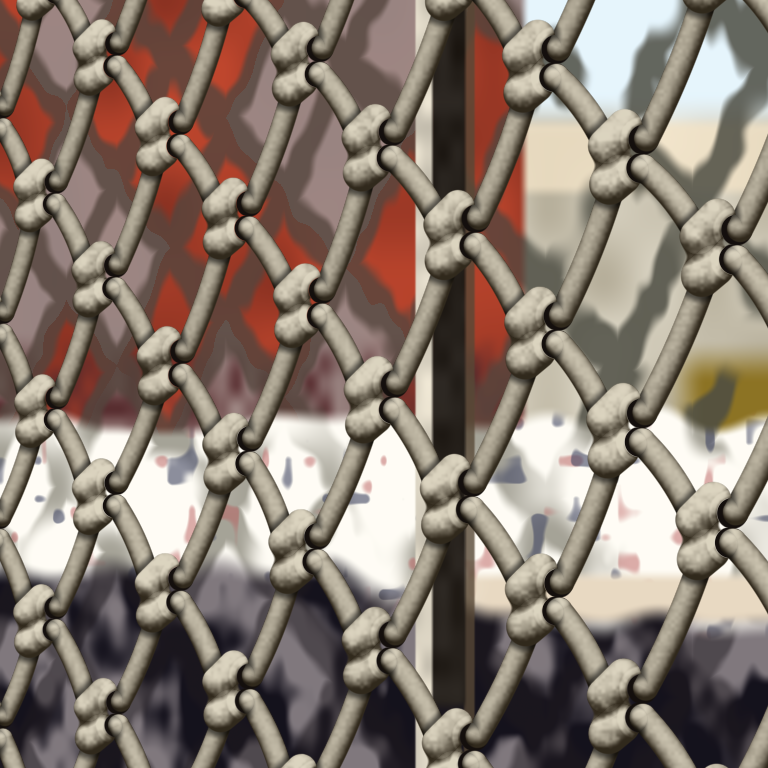
A Shadertoy shader for this pattern:

```glsl
// Rolling lattice grille of bent steel rods held by knuckle clamps, seen at an angle.
// Nodes sit on a skewed grid whose columns widen to the right; rods and clamps are
// shaded tubes over a soft shop-window scene built from noise and gradients.

const vec3 LIGHT = vec3(-0.15, 0.62, 0.77);

float hash(vec2 p) {
    p = fract(p * vec2(0.1031, 0.1137));
    p += dot(p, p.yx + 33.33);
    return fract((p.x + p.y) * p.x * 97.3);
}
float noise(vec2 p) {
    vec2 i = floor(p), f = fract(p);
    f *= f * (3.0 - 2.0 * f);
    return mix(mix(hash(i), hash(i + vec2(1, 0)), f.x),
               mix(hash(i + vec2(0, 1)), hash(i + vec2(1, 1)), f.x), f.y);
}
float band(float lo, float hi, float soft, float x) {
    return smoothstep(lo - soft, lo + soft, x) * (1.0 - smoothstep(hi - soft, hi + soft, x));
}

// Lattice geometry: vertical pitch, row offset, and node position
float pitch(float col) { return 0.276 + 0.0102 * col; }
float topRow(float col) { return 1.018 - col * (0.093 + 0.003 * col); }
float columnAt(float x) {
    return (sqrt(max(0.0055 + 0.01016 * (x - 0.0495), 0.0)) - 0.0742) / 0.00508;
}
vec2 node(vec2 id) {
    vec2 jitter = vec2(hash(id + 31.0), hash(id + 57.0)) - 0.5;
    return vec2(0.0495 + id.x * (0.0742 + 0.00254 * id.x), topRow(id.x) - id.y * pitch(id.x))
         + 0.007 * jitter;
}

// Bent capsule: x = signed distance, y = light on its round surface
vec2 tube(vec2 p, vec2 a, vec2 b, float bend, float r) {
    vec2 ab = b - a, side = normalize(vec2(-ab.y, ab.x));
    float h = clamp(dot(p - a, ab) / dot(ab, ab), 0.0, 1.0);
    vec2 q = p - a - ab * h - side * bend * 4.0 * h * (1.0 - h), n = q / r;
    return vec2(length(q) - r, dot(vec3(n, sqrt(max(1.0 - dot(n, n), 0.0))), LIGHT));
}
vec2 nearer(vec2 a, vec2 b) { return a.x < b.x ? a : b; }
vec2 blend(vec2 a, vec2 b, float k) {
    float h = clamp(0.5 + 0.5 * (b.x - a.x) / k, 0.0, 1.0);
    return mix(b, a, h) - vec2(k * h * (1.0 - h), 0.0);
}

vec3 scene(vec2 p, vec2 cell) {
    float blot = noise(p * vec2(14, 11)), fine = noise(p * vec2(52, 30) + 7.0);
    float patches = smoothstep(0.4, 0.65, 0.7 * noise(p * vec2(15, 13) + 3.0) + 0.3 * fine);
    // Reflected grille: panes between blurred bars
    vec2 g = vec2(cell.y + 0.4, cell.x + cell.y + 0.75) * 1.2 + 0.12 * (fine - 0.5);
    vec2 bars = 1.0 - smoothstep(0.09, 0.19, 0.5 - abs(fract(g) - 0.5));
    float ghost = max(bars.x, bars.y), pane = hash(floor(g) + 5.0);

    // Red display on the left, pale sky and wall on the right
    vec3 red = mix(vec3(0.53, 0.19, 0.13), vec3(0.76, 0.28, 0.18), blot);
    red = mix(red, vec3(0.60, 0.57, 0.57), step(0.64, pane) * 0.85);
    red = mix(red, vec3(0.33, 0.16, 0.17), band(0.44, 0.54, 0.03, p.y) * fine);
    red = mix(red, vec3(0.33, 0.27, 0.24), ghost * 0.8);
    vec3 wall = mix(vec3(0.70, 0.67, 0.59), vec3(0.93, 0.91, 0.85), blot);
    wall = mix(wall, vec3(0.90, 0.96, 0.99), smoothstep(0.82, 0.88, p.y));
    wall = mix(wall, vec3(0.95, 0.89, 0.78), band(0.75, 0.84, 0.01, p.y) * 0.8);
    wall = mix(wall, vec3(0.55, 0.45, 0.14), band(0.41, 0.53, 0.03, p.y) * smoothstep(0.86, 0.92, p.x));
    wall = mix(wall, vec3(0.30, 0.30, 0.26), ghost * smoothstep(0.25, 0.55, blot) * 0.85);
    vec3 col = mix(red, wall, smoothstep(0.675, 0.69, p.x));

    // Bright table with coloured stains, then the dark floor
    vec3 table = mix(vec3(1.0, 0.99, 0.96), vec3(0.56, 0.55, 0.50), ghost * smoothstep(0.3, 0.7, blot) * 0.8);
    table = mix(table, vec3(0.72, 0.36, 0.36), smoothstep(0.80, 0.92, fine) * 0.5);
    table = mix(table, vec3(0.25, 0.27, 0.38), smoothstep(0.8, 0.9, noise(p * 40.0 + 19.0)) * 0.6);
    col = mix(col, table, 1.0 - smoothstep(0.44, 0.465, p.y + 0.04 * (blot - 0.5)));
    col = mix(col, vec3(0.91, 0.85, 0.76), band(0.19, 0.25, 0.01, p.y) * smoothstep(0.5, 0.65, p.x));
    vec3 ground = mix(vec3(0.08, 0.07, 0.11), vec3(0.50, 0.47, 0.49), patches);
    ground = mix(ground, vec3(0.12, 0.10, 0.12), ghost * 0.5);
    float edge = mix(0.255, 0.195, smoothstep(0.4, 0.65, p.x)) + 0.04 * (blot - 0.5);
    col = mix(col, ground, 1.0 - smoothstep(edge - 0.02, edge + 0.02, p.y));

    // Window post: lit edge, dark face, brown return
    col = mix(col, vec3(0.90, 0.87, 0.80) * (0.85 + 0.2 * fine), band(0.541, 0.565, 0.002, p.x));
    col = mix(col, vec3(0.34, 0.28, 0.21), band(0.604, 0.618, 0.002, p.x) * 0.8);
    return mix(col, vec3(0.10, 0.08, 0.06) + 0.08 * fine, band(0.563, 0.606, 0.003, p.x) * smoothstep(0.07, 0.09, p.y));
}

void mainImage(out vec4 fragColor, in vec2 fragCoord) {
    vec2 p = fragCoord / iResolution.y, rod = vec2(1), clamped = vec2(1);
    float u = columnAt(p.x), soft = 0.9 / iResolution.y, gap = 1.0;
    for (int i = -1; i <= 1; i++) {
        float col = floor(u) + float(i), s = pitch(col), s2 = pitch(col + 1.0);
        float row = floor((topRow(col) - p.y) / s);
        for (int k = 0; k <= 1; k++) {
            vec2 id = vec2(col, row + float(k)), c = node(id);
            vec2 capUp = c + s * vec2(0.105, 0.072), capDown = c + s * vec2(0.095, -0.036);
            // Rods leaving the node to the upper and lower right
            vec2 up = tube(p, capUp, node(id + vec2(1, -1)) + s2 * vec2(-0.015, -0.09), -0.012 * s, 0.047 * s);
            vec2 down = tube(p, capDown, node(id + vec2(1, 0)) + s2 * vec2(-0.04, 0.04), 0.017 * s, 0.050 * s);
            up.y *= 0.84;
            rod = nearer(rod, nearer(up, down));
            // Two-lobed clamp with sockets cut where the rods emerge
            float socket = min(length(p - capUp + s * vec2(0.012, 0.004)), length(p - capDown + s * vec2(0.010, 0.0))) - 0.055 * s;
            vec2 upper = tube(p, c + s * vec2(-0.045, 0.045), c + s * vec2(0.025, 0.115), 0.0, 0.064 * s);
            vec2 lower = tube(p, c + s * vec2(-0.030, -0.095), c + s * vec2(0.012, -0.060), 0.0, 0.074 * s);
            vec2 knuckle = blend(upper, lower, 0.06 * s);
            knuckle.x = max(knuckle.x, -socket);
            knuckle.y += 0.1 * (hash(id) - 0.5) + 0.22 * band(0.002, 0.010, 0.002, socket);
            clamped = nearer(clamped, knuckle);
            gap = min(gap, socket);
        }
    }

    // Layers: scene, dark sockets, rods with contact shade, worn clamps
    vec3 color = scene(p, vec2(u, (topRow(u) - p.y) / pitch(u)));
    vec3 shade = vec3(0.19, 0.16, 0.11), paint = vec3(0.86, 0.83, 0.75);
    float grain = noise(p * 210.0) - 0.5, wear = noise(p * 85.0) - 0.5;
    color = mix(color, vec3(0.08, 0.06, 0.05), 1.0 - smoothstep(-soft, soft, gap));
    vec3 steel = mix(shade, paint, smoothstep(0.0, 1.05, rod.y + 0.08 * grain));
    steel *= mix(0.45, 1.0, smoothstep(0.0, 0.012, clamped.x));
    color = mix(color, steel, 1.0 - smoothstep(-soft, soft, rod.x));
    steel = mix(shade, paint, smoothstep(-0.1, 1.08, clamped.y + 0.25 * wear + 0.2 * grain));
    color = mix(color, steel, 1.0 - smoothstep(-soft, soft, clamped.x));
    fragColor = vec4(color, 1.0);
}
```
